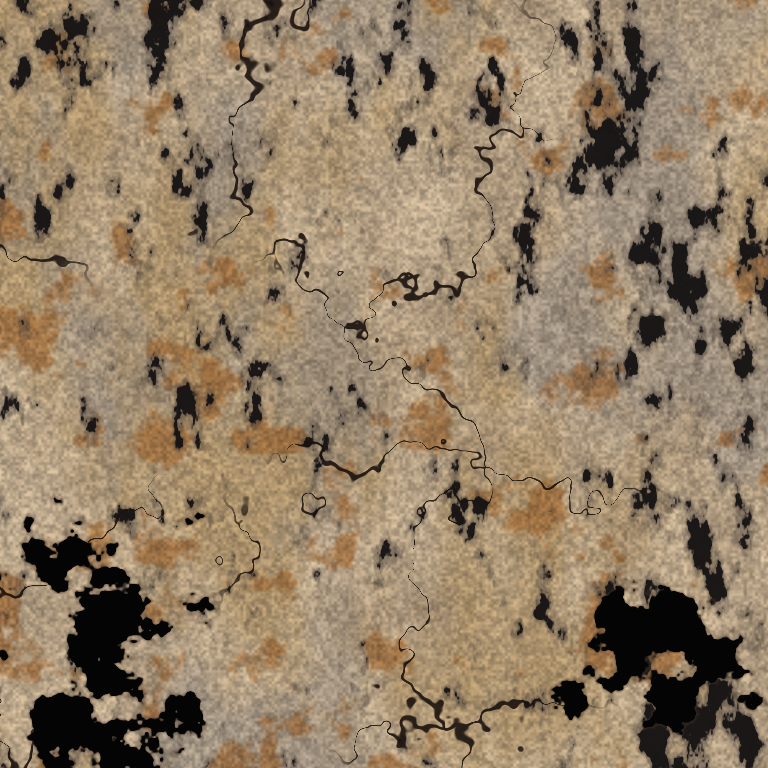
Reproduce this texture procedurally as a WebGL 1 fragment shader.

```glsl
precision highp float;
// Weathered plaster wall: grainy tan ground, sooty vertical streaks, branching cracks and black holes.
uniform vec2 u_resolution;

float hash(vec2 p) {
  vec3 q = fract(p.xyx * 0.1031);
  q += dot(q, q.yzx + 33.33);
  return fract((q.x + q.y) * q.z);
}

float noise(vec2 p) {
  vec2 i = floor(p), f = fract(p);
  f = f * f * (3.0 - 2.0 * f);
  return mix(mix(hash(i), hash(i + vec2(1.0, 0.0)), f.x),
             mix(hash(i + vec2(0.0, 1.0)), hash(i + 1.0), f.x), f.y);
}

float fbm(vec2 p) {
  float sum = 0.0, weight = 1.0, total = 0.0;
  for (int i = 0; i < 5; i++) {
    sum += weight * noise(p);
    total += weight;
    weight *= 0.6;
    p = p * 1.93 + vec2(17.3, 9.1);
  }
  return sum / total;
}

// Gap between the nearest two cell centres: zero along the cell borders.
float cellBorder(vec2 p) {
  vec2 cell = floor(p);
  float nearest = 9.0, second = 9.0;
  for (int y = -1; y <= 1; y++) {
    for (int x = -1; x <= 1; x++) {
      vec2 c = cell + vec2(float(x), float(y));
      vec2 centre = c + 0.1 + 0.8 * vec2(hash(c + 5.7), hash(c + 41.2));
      float d = length(p - centre);
      second = min(second, max(nearest, d));
      nearest = min(nearest, d);
    }
  }
  return second - nearest;
}

float band(float x, float width) {
  return exp(-x * x / (width * width));
}

void main() {
  vec2 p = gl_FragCoord.xy / u_resolution;
  float pixel = 1.0 / min(u_resolution.x, u_resolution.y);

  // Plaster ground with ochre and grey patches
  float tone = 0.55 + 1.7 * (fbm(p * vec2(16.0, 10.0) + 3.0) - 0.5);
  vec3 color = mix(vec3(0.63, 0.55, 0.45), vec3(0.77, 0.69, 0.575), clamp(tone, 0.0, 1.0));
  float leftSide = 1.0 - smoothstep(0.0, 0.35, p.x);
  float ochre = smoothstep(0.48, 0.7, fbm(p * vec2(5.0, 2.6) + 21.0) + 0.09 * leftSide);
  color = mix(color, vec3(0.66, 0.55, 0.385), 0.75 * ochre);
  float grey = smoothstep(0.5, 0.72, fbm(p * vec2(7.0, 4.0) + 63.0));
  color = mix(color, vec3(0.57, 0.53, 0.49), 0.6 * grey);

  // Rust, mostly around the lower right hole
  float rustArea = band(length((p - vec2(0.89, 0.13)) * vec2(1.0, 0.8)), 0.11);
  float rust = smoothstep(0.6, 0.72, fbm(p * 14.0 + 80.0) + 0.16 * rustArea);
  color = mix(color, vec3(0.58, 0.38, 0.19), 0.7 * rust);

  // Sandy grain
  float grain = 0.28 * (noise(p * 270.0) - 0.5) + 0.2 * (noise(p * 140.0 + 7.0) - 0.5);
  color *= 1.0 + grain;

  // Cracks along warped cell borders, fading in and out
  vec2 bend = vec2(fbm(p * 7.0 + 11.0), fbm(p * 7.0 + 52.0)) - 0.5;
  vec2 jitter = vec2(noise(p * 60.0), noise(p * 60.0 + 31.0)) - 0.5;
  float border = cellBorder(p * 2.7 + 0.9 * bend + 0.035 * jitter + vec2(2.3, 6.1));
  float cracked = smoothstep(0.4, 0.55, noise(p * 3.6 + 14.0) + 0.1 * band(p.y - 0.7, 0.25));
  cracked *= 1.0 - smoothstep(0.8, 0.88, p.x);
  float crackWidth = 0.004 + 0.022 * smoothstep(0.35, 0.8, noise(p * 17.0 + 4.0));
  float crack = 1.0 - smoothstep(crackWidth * 0.5, crackWidth + 4.0 * pixel, border);

  // Soot density: scattered streaks, one tall streak, right side and upper left corner
  float streaks = smoothstep(0.5, 0.72, fbm(p * vec2(13.0, 4.5) + 37.0));
  float wander = 0.05 * (noise(vec2(p.y * 5.0, 2.0)) - 0.5);
  float tall = band(p.x - 0.87 + 0.04 * p.y + wander, 0.032);
  float right = smoothstep(0.82, 0.96, p.x) * (1.0 - smoothstep(0.6, 0.9, p.y));
  float corner = leftSide * smoothstep(0.7, 1.0, p.y);
  float density = 0.1 + 0.42 * streaks + 0.55 * tall + 0.42 * right + 0.45 * corner;
  density += 0.28 * cracked * exp(-border * 22.0);

  // Ragged soot speckles with a faint halo
  float speckle = fbm(p * vec2(34.0, 21.0) + 5.0);
  float level = 0.77 - 0.33 * min(density, 1.0);
  float halo = smoothstep(level - 0.12, level + 0.02, speckle);
  float soot = smoothstep(level, level + 0.05, speckle);
  color = mix(color, vec3(0.29, 0.255, 0.23), 0.5 * halo);
  color = mix(color, vec3(0.075, 0.065, 0.07), 0.93 * soot);
  color = mix(color, vec3(0.1, 0.07, 0.055), 0.9 * crack * cracked);

  // Holes where the plaster has fallen away
  float ragged = 0.42 * (fbm(p * 15.0 + 90.0) - 0.5);
  float leftHole = length((p - vec2(0.14, 0.13)) * vec2(1.0, 0.55)) - 0.058;
  float rightHole = length((p - vec2(0.9, 0.16)) * vec2(0.75, 1.0)) - 0.058;
  float hole = min(leftHole, rightHole) + ragged;
  color = mix(color, vec3(0.3, 0.23, 0.17), 0.45 * (1.0 - smoothstep(0.0, 0.022, hole)));
  color = mix(color, vec3(0.02, 0.017, 0.018), 1.0 - smoothstep(-0.004, 0.004 + pixel, hole));

  gl_FragColor = vec4(clamp(color, 0.0, 1.0), 1.0);
}
```
